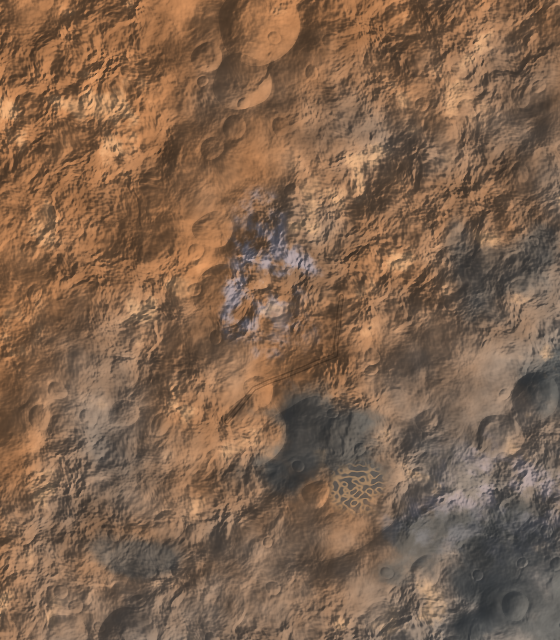
A Shadertoy shader for this texture:

```glsl
// Rugged rust and slate desert seen from orbit: scarps, craters, dark sand, dunes and wheel tracks
#define RUST vec3(0.545, 0.385, 0.262)
#define SLATE vec3(0.425, 0.398, 0.375)
#define DARK_SAND vec3(0.285, 0.295, 0.295)
#define LAVENDER vec3(0.51, 0.47, 0.48)
#define CREAM vec3(0.70, 0.56, 0.42)
#define SUN normalize(vec2(-0.8, 0.6))
#define CONTRAST vec3(0.47, 0.43, 0.38)
#define BASIN vec2(0.505, 0.255)
#define BASIN_RADIUS 0.125
#define SLOPE_STEP 0.0016

vec2 hash2(vec2 p) {
    vec3 q = fract(p.xyx * vec3(0.1031, 0.1030, 0.0973));
    q += dot(q, q.yzx + 33.33);
    return fract((q.xx + q.yz) * q.zy);
}

float corner(vec2 cell, vec2 f, vec2 o) {
    return dot(hash2(cell + o) * 2.0 - 1.0, f - o);
}

// Gradient noise
float noise(vec2 p) {
    vec2 i = floor(p), f = p - i;
    vec2 u = f * f * f * (f * (f * 6.0 - 15.0) + 10.0);
    float low = mix(corner(i, f, vec2(0, 0)), corner(i, f, vec2(1, 0)), u.x);
    float high = mix(corner(i, f, vec2(0, 1)), corner(i, f, vec2(1, 1)), u.x);
    return mix(low, high, u.y);
}

// Layered noise; detail scales every layer after the first two
float fbm(vec2 p, float detail) {
    float sum = 0.0, amp = 0.5;
    for (int i = 0; i < 6; i++) {
        sum += amp * noise(p) * (i < 2 ? 1.0 : detail);
        p = mat2(1.62, 1.21, -1.21, 1.62) * p + 17.3;
        amp *= 0.52;
    }
    return sum;
}

// Bowl with a raised rim, in units of its radius
float bowl(float d) {
    return min(d * d - 1.0, 0.0) + 0.4 * exp(-18.0 * (d - 1.0) * (d - 1.0));
}

// Scattered craters, with a few mounds among them
float craters(vec2 p, float scale) {
    vec2 cell = floor(p * scale);
    float sum = 0.0;
    for (int y = -1; y <= 1; y++)
    for (int x = -1; x <= 1; x++) {
        vec2 id = cell + vec2(x, y);
        vec2 centre = (id + hash2(id + 5.0)) / scale;
        vec2 rnd = hash2(id + 71.0);
        float radius = mix(0.13, 0.36, rnd.x * rnd.x) / scale;
        float d = length(p - centre) / radius;
        float mound = 0.7 * exp(-2.5 * d * d);
        sum += radius * (rnd.y > 0.8 ? mound : rnd.y < 0.5 ? 0.38 * bowl(d) : 0.0);
    }
    return sum;
}

float height(vec2 p, float rough) {
    vec2 w = p + 0.012 * vec2(noise(p * 19.0), noise(p * 19.0 + 40.0));
    float h = 0.17 * fbm(w * 6.0 + 3.0, rough);
    float scarp = fbm(w * 4.2 + 21.0, 1.0);
    h += 0.014 * rough * smoothstep(-0.025, 0.03, scarp);
    h += 0.009 * rough * smoothstep(0.09, 0.13, scarp);
    h -= 0.008 * rough * abs(noise(w * 38.0));
    h += craters(w, 5.5) + 0.8 * craters(w + 3.7, 15.0);
    return h + 0.25 * BASIN_RADIUS * bowl(length(w - BASIN) / BASIN_RADIUS);
}

// Ragged soft ellipse
float patchMask(vec2 p, vec2 centre, vec2 radius, float ragged) {
    return 1.0 - smoothstep(0.5, 1.1, length((p - centre) / radius) + 1.8 * ragged);
}

float segment(vec2 p, vec2 a, vec2 b) {
    vec2 ab = b - a;
    return length(p - a - ab * clamp(dot(p - a, ab) / dot(ab, ab), 0.0, 1.0));
}

void mainImage(out vec4 fragColor, in vec2 fragCoord) {
    vec2 p = fragCoord / iResolution.y;
    float broad = fbm(p * 3.0 + 9.0, 1.0);
    float ragged = fbm(p * 9.0 + 31.0, 1.0);
    float fine = fbm(p * 26.0 + 50.0, 1.0);

    // Dark sand in the basin and the hollows
    float sand = patchMask(p, vec2(0.50, 0.30), vec2(0.13, 0.09), ragged);
    sand = max(sand, 0.65 * patchMask(p, vec2(0.77, 0.58), vec2(0.10, 0.08), ragged));
    sand = max(sand, patchMask(p, vec2(0.87, 0.41), vec2(0.06, 0.07), ragged));
    sand = max(sand, 0.8 * patchMask(p, vec2(0.21, 0.12), vec2(0.07, 0.04), ragged));
    sand = max(sand, 0.8 * patchMask(p, vec2(0.80, 0.09), vec2(0.17, 0.12), ragged * 1.5));

    // Ground colour, cooler toward the lower right
    float rough = mix(0.35, 1.1, smoothstep(-0.14, 0.14, fbm(p * 4.0 + 63.0, 1.0)));
    float cool = smoothstep(0.0, 1.0, 0.63 * p.x - 0.75 * (p.y - 0.5) + 0.08 + 1.3 * broad);
    vec3 col = mix(RUST, SLATE, cool) * (1.0 + 0.5 * ragged + 0.35 * fine);
    float blue = patchMask(p, vec2(0.41, 0.56), vec2(0.07, 0.15), ragged);
    blue = max(blue, 0.8 * patchMask(p, vec2(0.78, 0.21), vec2(0.15, 0.11), ragged));
    rough = max(rough, blue * 1.1);
    col = mix(col, LAVENDER, blue * smoothstep(-0.12, 0.16, fine));
    col = mix(col, DARK_SAND * (1.0 + 0.4 * fine), 0.8 * sand);
    float outcrop = smoothstep(0.10, 0.27, ragged + 0.5 * fine) * smoothstep(0.4, 1.0, rough);
    col = mix(col, CREAM, 0.55 * outcrop);

    // Slanting sunlight on the relief
    rough *= 1.0 - 0.6 * sand;
    float slope = (height(p, rough) - height(p + SUN * SLOPE_STEP, rough)) / SLOPE_STEP;
    col *= 1.0 + CONTRAST * slope / sqrt(1.0 + slope * slope);

    // Small net of pale dunes
    float dunes = patchMask(p, vec2(0.547, 0.237), vec2(0.055, 0.048), ragged);
    float crest = 1.0 - smoothstep(0.03, 0.22, abs(noise(p * vec2(85.0, 110.0))));
    col = mix(col, mix(SLATE * 0.85, CREAM, crest), 0.75 * dunes);

    // Faint pair of wheel tracks
    vec2 q = p + 0.004 * noise(p * 25.0);
    float path = min(segment(q, vec2(0.533, 0.536), vec2(0.524, 0.445)),
        min(segment(q, vec2(0.524, 0.445), vec2(0.397, 0.393)),
            segment(q, vec2(0.397, 0.393), vec2(0.354, 0.341))));
    col *= 1.0 - 0.2 * (1.0 - smoothstep(0.0004, 0.0018, abs(path - 0.003)));

    fragColor = vec4(clamp(col, 0.0, 1.0), 1.0);
}
```
